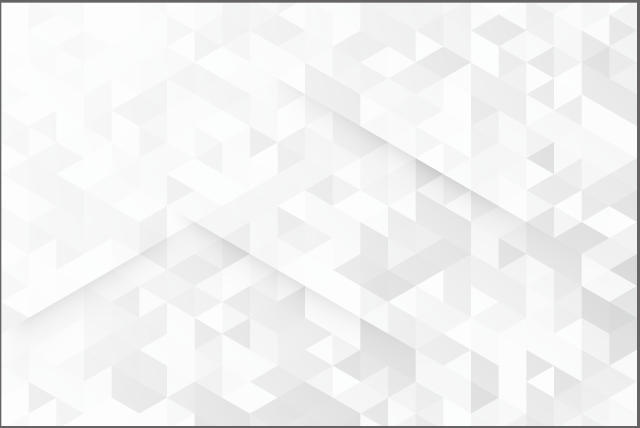
Reproduce this background procedurally as a Shadertoy shader.

```glsl
const vec2 CELL = vec2(0.0646, 0.0746);    // column width, triangle side
const vec2 ANCHOR = vec2(0.5838, 0.4066);  // lattice vertex where the folds start
const vec3 PAPER = vec3(0.992, 0.993, 0.993);
const vec3 FRAME = vec3(0.40, 0.39, 0.395);
const int SAMPLES = 3;

float hash(vec2 id, float seed) {
    return fract(sin(dot(id, vec2(127.1, 311.7)) + seed * 74.7) * 43758.5);
}

// Replaces the tone by one shared over a larger tile, for some tiles
float mergeTile(float tone, vec2 id, float seed, float chance) {
    return hash(id, seed) < chance ? hash(id, seed + 0.5) : tone;
}

// Tone of the triangle mosaic, 0 light to 1 dark
float mosaic(float column, float rising, float falling) {
    float c = floor(column), r = floor(rising), f = floor(falling);
    float tone = hash(vec2(c + 13.0 * r, f), 1.0);
    tone = mergeTile(tone, vec2(c, r), 2.0, 0.22);
    tone = mergeTile(tone, vec2(c, f), 3.0, 0.24);
    tone = mergeTile(tone, vec2(r, f), 4.0, 0.18);
    tone = mergeTile(tone, vec2(floor(column / 2.0), f), 5.0, 0.16);
    tone = mergeTile(tone, vec2(floor(column / 3.0), r), 6.0, 0.10);
    float slope = 0.12 * (fract(falling) - 0.5);
    return clamp(pow(tone, 1.5) + slope * tone, 0.0, 1.0);
}

// Soft shadow under a fold, between two columns
float foldShadow(float depth, float column, float start, float end) {
    float along = (column - start) / (end - start);
    float ends = smoothstep(0.0, 0.15, along) * (1.0 - smoothstep(0.5, 1.0, along));
    return step(0.0, depth) * exp(-2.2 * max(depth, 0.0)) * ends;
}

// Lit strip just above a fold
float foldLight(float depth, float column, float start, float end) {
    return step(-1.0, depth) * step(depth, 0.0) * step(start, column) * step(column, end);
}

// 1 inside the frame, 0 on it
float insideFrame(vec2 p, vec2 size) {
    vec2 gap = min(p - vec2(0.003, 0.005), size - vec2(0.007, 0.006) - p);
    return step(0.0, min(gap.x, gap.y));
}

vec3 background(vec2 p, vec2 size) {
    vec2 q = (p - ANCHOR) / CELL;
    float rising = q.y - 0.5 * q.x;
    float falling = q.y + 0.5 * q.x;

    // Contrast grows away from the upper left corner
    float away = 0.75 * p.x + 0.6 * (1.0 - p.y);
    float contrast = mix(0.022, 0.145, smoothstep(0.05, 1.65, away));
    float shade = contrast * mosaic(q.x, rising, falling);

    // Three folds: upper right, centre, lower left
    float light = foldLight(6.0 - falling, q.x, 4.0, 10.0)
                + foldLight(-falling, q.x, 0.0, 5.0);
    shade *= 1.0 - 0.65 * light;
    float wave = 0.75 - 0.25 * sin(0.7 * q.x);
    shade += 0.11 * wave * foldShadow(6.0 - falling, q.x, 0.5, 14.0);
    shade += 0.09 * foldShadow(-falling, q.x, -3.0, 7.0);
    shade += 0.09 * foldShadow(2.0 - rising, -q.x, 9.0, 1.0);

    return mix(FRAME, PAPER - shade, insideFrame(p, size));
}

void mainImage(out vec4 fragColor, in vec2 fragCoord) {
    vec2 size = iResolution.xy / iResolution.y;
    vec3 sum = vec3(0.0);
    // Supersampling smooths every edge
    for (int j = 0; j < SAMPLES; j++) {
        for (int i = 0; i < SAMPLES; i++) {
            vec2 offset = (vec2(i, j) + 0.5) / float(SAMPLES) - 0.5;
            sum += background((fragCoord + offset) / iResolution.y, size);
        }
    }
    fragColor = vec4(sum / float(SAMPLES * SAMPLES), 1.0);
}
```
